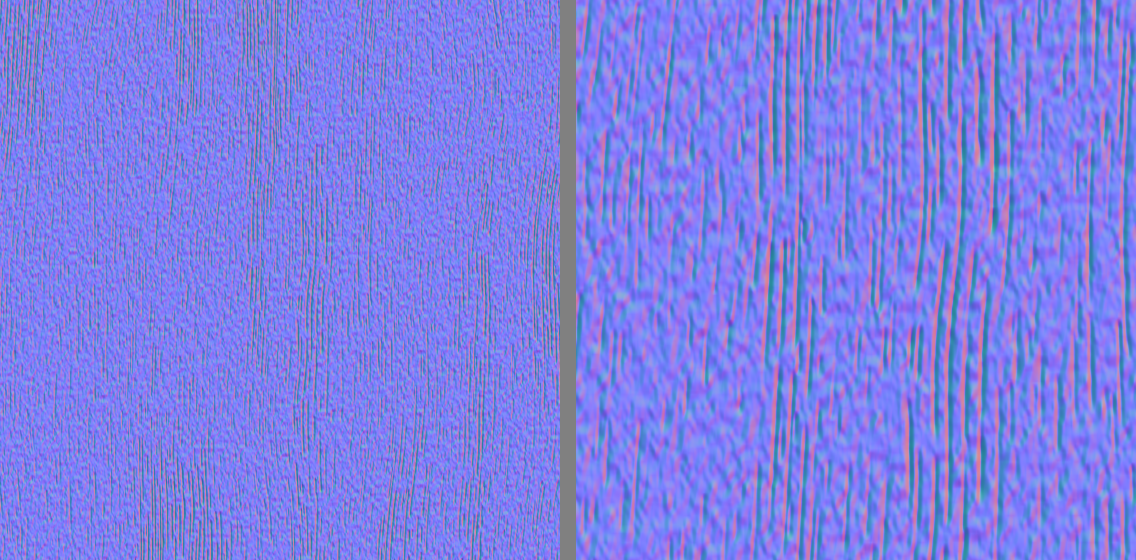
Left, the full canvas; right, a detail of the centre.
Reproduce this texture map procedurally as a WebGL 1 fragment shader.

```glsl
precision highp float;
uniform vec2 u_resolution;

#define PORE_COLUMNS 126.0
#define PORE_RATE 37.0
#define PORE_DEPTH 0.0041
#define PORE_WIDTH 0.00098
#define GRAIN_SCALE vec2(240.0, 125.0)
#define GRAIN_HEIGHT 0.0043
#define GRAIN_LEAN 0.16
#define BAND_SCALE vec2(20.0, 2.1)
#define WARP_SIZE 0.034
#define SLOPE_STEP 0.0006
#define FLAT_TILT 0.4
#define STEEP_TILT 0.78

float hash(vec2 p) {
  vec3 q = fract(p.xyx * vec3(0.1031, 0.1030, 0.0973));
  q += dot(q, q.yzx + 33.33);
  return fract((q.x + q.y) * q.z);
}

float noise(vec2 p) {
  vec2 cell = floor(p);
  vec2 f = fract(p);
  f = f * f * (3.0 - 2.0 * f);
  float low = mix(hash(cell), hash(cell + vec2(1.0, 0.0)), f.x);
  float high = mix(hash(cell + vec2(0.0, 1.0)), hash(cell + vec2(1.0, 1.0)), f.x);
  return mix(low, high, f.y);
}

// Long fibres wander sideways and lean a little
vec2 bendFibres(vec2 p) {
  float broad = noise(p * vec2(6.0, 3.6) + 11.0) - 0.5;
  float small = noise(p * vec2(26.0, 11.0) + 47.0) - 0.5;
  return vec2(p.x - 0.03 * p.y + WARP_SIZE * broad + 0.005 * small, p.y);
}

// One layer of thin grooves: each column opens and closes along its length
float pores(vec2 p, float columns, float rate, float threshold, float seed) {
  float depth = 0.0;
  float home = floor(p.x * columns);
  for (int i = -1; i <= 1; i++) {
    float column = home + float(i);
    float key = hash(vec2(column + 31.0, seed));
    float centre = (column + 0.5 + 0.6 * (key - 0.5)) / columns;
    float along = noise(vec2(column + 31.0, p.y * rate + key * 83.0 + seed));
    float opening = smoothstep(threshold, threshold + 0.36, along);
    float d = p.x - centre;
    float u = d / (PORE_WIDTH * (d < 0.0 ? 0.85 : 1.2));
    depth += opening * exp(-0.5 * u * u);
  }
  return depth;
}

// Fine upright bumps over the whole surface
float grain(vec2 p) {
  vec2 q = vec2(p.x - GRAIN_LEAN * p.y, p.y) + 1.0;
  float coarse = noise(q * GRAIN_SCALE);
  float fine = noise(vec2(q.x + 0.2 * q.y, q.y) * GRAIN_SCALE * 1.5 + 19.0);
  return coarse + 0.45 * fine;
}

float surface(vec2 p) {
  vec2 q = bendFibres(p);
  float band = smoothstep(0.48, 0.95, noise(q * BAND_SCALE + 5.0));
  float grooves = pores(q, PORE_COLUMNS, PORE_RATE, mix(0.54, 0.1, band), 3.0);
  grooves += 0.8 * pores(q, PORE_COLUMNS * 0.73, PORE_RATE * 1.4, 0.55, 71.0);
  return GRAIN_HEIGHT * grain(p) - PORE_DEPTH * (0.85 + 0.75 * band) * grooves;
}

// Surface slope as a normal, with gentle slopes flattened further
vec3 tiltedNormal(vec2 p) {
  vec2 e = vec2(SLOPE_STEP, 0.0);
  float here = surface(p);
  vec2 slope = vec2(surface(p + e.xy) - here, surface(p + e.yx) - here);
  vec3 normal = normalize(vec3(-slope, SLOPE_STEP));
  normal.xy *= mix(FLAT_TILT, STEEP_TILT, 1.0 - normal.z);
  return normal;
}

void main() {
  // Average across the pixel, where the grooves are narrowest
  vec3 normal = vec3(0.0);
  for (int i = -1; i <= 1; i++) {
    vec2 offset = vec2(float(i) / 3.0, 0.0);
    normal += tiltedNormal((gl_FragCoord.xy + offset) / u_resolution) / 3.0;
  }
  gl_FragColor = vec4(0.5 + 0.5 * normal, 1.0);
}
```
